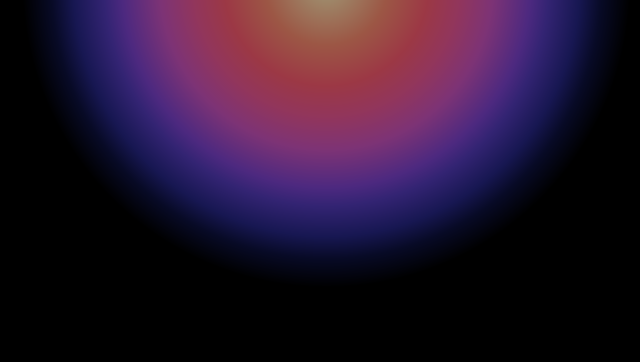
This background is drawn by a Shadertoy shader. Its source:

```glsl
#define GLOW_X 0.51
#define GLOW_Y 1.046
#define GLOW_SCALE 1.0
#define STOP_COUNT 10

// Each stop holds a colour and its radius in canvas heights
const vec4 glowStops[STOP_COUNT] = vec4[STOP_COUNT](
    vec4(0.62, 0.53, 0.41, 0.045),
    vec4(0.61, 0.34, 0.27, 0.170),
    vec4(0.61, 0.22, 0.27, 0.283),
    vec4(0.57, 0.21, 0.36, 0.370),
    vec4(0.49, 0.20, 0.46, 0.460),
    vec4(0.30, 0.16, 0.50, 0.565),
    vec4(0.20, 0.14, 0.45, 0.615),
    vec4(0.09, 0.09, 0.32, 0.700),
    vec4(0.03, 0.04, 0.15, 0.760),
    vec4(0.00, 0.00, 0.00, 0.840)
);

// Blend through the stops from the core outwards
vec3 glowColor(float radius) {
    vec3 color = glowStops[0].rgb;
    for (int i = 1; i < STOP_COUNT; i++) {
        float blend = (radius - glowStops[i - 1].a) / (glowStops[i].a - glowStops[i - 1].a);
        color = mix(color, glowStops[i].rgb, clamp(blend, 0.0, 1.0));
    }
    return color;
}

void mainImage(out vec4 fragColor, in vec2 fragCoord) {
    // Height units keep the glow circular
    vec2 position = fragCoord / iResolution.y;
    float aspect = iResolution.x / iResolution.y;
    vec2 glowCenter = vec2(GLOW_X * aspect, GLOW_Y);

    float radius = length(position - glowCenter) / GLOW_SCALE;
    fragColor = vec4(glowColor(radius), 1.0);
}
```
